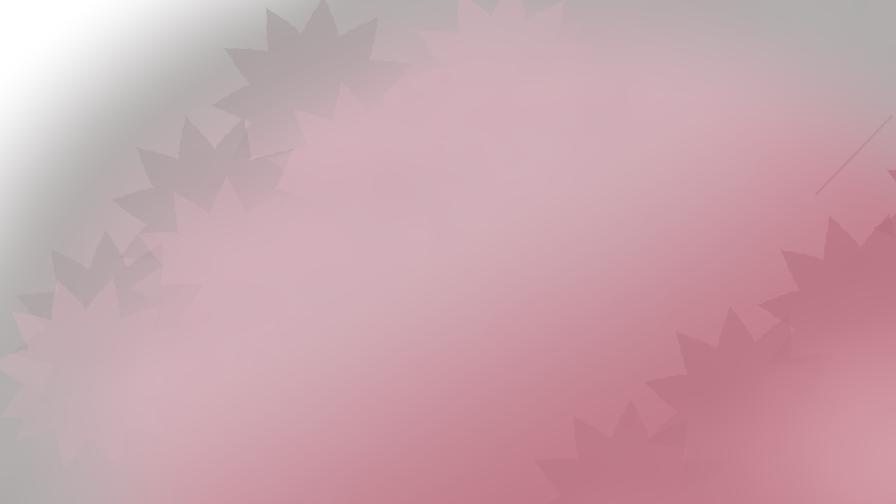
Reproduce this background procedurally as a WebGL 1 fragment shader.

```glsl
precision highp float;
// A misty rose backdrop: an elliptical pink haze fades to grey and to a white
// corner, with rows of faint many-pointed leaves along two diagonals.
// Leaves are polar outlines placed by loops; value noise mottles the haze.
uniform vec2 u_resolution;

float hash(vec2 p) {
  vec3 q = fract(vec3(p.xyx) * 0.1031);
  q += dot(q, q.yzx + 33.33);
  return fract((q.x + q.y) * q.z);
}

float noise(vec2 p) {
  vec2 cell = floor(p), f = fract(p);
  f = f * f * (3.0 - 2.0 * f);
  return mix(mix(hash(cell), hash(cell + vec2(1, 0)), f.x),
             mix(hash(cell + vec2(0, 1)), hash(cell + vec2(1, 1)), f.x), f.y);
}

// Leaf with eleven pointed lobes and a finely toothed rim, fading lower right.
float leaf(vec2 q, float radius, float turn) {
  float angle = atan(q.y, q.x) / 6.28318;
  float lobe = abs(fract(angle * 11.0 - 2.1 + turn) - 0.5) * 2.0;
  float tooth = abs(fract(angle * 77.0) - 0.5);
  float rim = radius * (1.0 - 0.36 * pow(lobe, 0.75) - 0.035 * tooth);
  float soft = 1.2 / u_resolution.y;
  float shape = 1.0 - smoothstep(-soft, soft, length(q) - rim);
  return shape * smoothstep(-0.13, 0.13, dot(q, vec2(-0.5, 0.86)));
}

float segment(vec2 p, vec2 a, vec2 b) {
  vec2 d = b - a;
  return length(p - a - d * clamp(dot(p - a, d) / dot(d, d), 0.0, 1.0));
}

void main() {
  vec2 p = gl_FragCoord.xy / u_resolution.y;
  p.x += 0.5 * (16.0 / 9.0 - u_resolution.x / u_resolution.y);
  float mottle = noise(p * vec2(5.0, 8.0)) + 0.5 * noise(p * 17.0) - 0.75;

  // Grey surround, pink haze and the rose diagonal
  float ring = length((p - vec2(1.111, 0.236)) / vec2(1.134, 0.845));
  float slope = 0.51 * p.x + 0.86 * (1.0 - p.y) + 0.05 * mottle;
  vec3 color = mix(vec3(0.82, 0.685, 0.72), vec3(0.755, 0.49, 0.54),
                   smoothstep(0.82, 1.42, slope));
  color = mix(color, vec3(0.69, 0.675, 0.675),
              smoothstep(0.66, 1.02, ring + 0.02 * mottle));

  // White light in the upper left corner
  float corner = smoothstep(0.92, 1.23, ring) * smoothstep(0.25, 0.55, p.y)
               * (1.0 - smoothstep(0.5, 0.8, p.x));
  color = mix(color, vec3(1.0), corner);

  // Grey leaves on the outer rim
  for (int i = 0; i < 3; i++) {
    float n = float(i);
    float mask = leaf(p - vec2(0.625, 0.803) + n * vec2(0.201, 0.2315),
                      0.21, n * 0.37);
    color = mix(color, vec3(0.66, 0.615, 0.625), mask * (0.65 - 0.1 * n));
  }

  // Pale leaves just inside the rim
  for (int i = 0; i < 4; i++) {
    float n = float(i);
    vec2 q = p - vec2(1.0, 0.843) + n * vec2(0.275, 0.1945);
    float mask = max(leaf(q, 0.2, n * 0.43), 0.6 * leaf(-q, 0.2, n * 0.43));
    color = mix(color, vec3(0.83, 0.695, 0.73), mask * 0.42);
  }

  // Deep rose leaves climbing the right side
  for (int i = 0; i < 4; i++) {
    float n = float(i);
    float mask = leaf(p - vec2(1.944, 0.56) + n * vec2(0.2315, 0.1875),
                      0.215, n * 0.29);
    color = mix(color, vec3(0.70, 0.435, 0.49), mask * (0.65 - 0.1 * n));
  }

  // Lower right glow and a hair-thin stem
  float glow = length((p - vec2(1.80, 0.10)) / vec2(0.38, 0.30));
  color = mix(color, vec3(0.83, 0.62, 0.66), 0.9 * exp(-2.2 * glow * glow));
  float stem = segment(p, vec2(1.62, 0.615), vec2(1.77, 0.77));
  color -= 0.04 * (1.0 - smoothstep(0.001, 0.004, stem));

  color += 0.012 * mottle * (1.0 - corner);
  gl_FragColor = vec4(color, 1.0);
}
```
